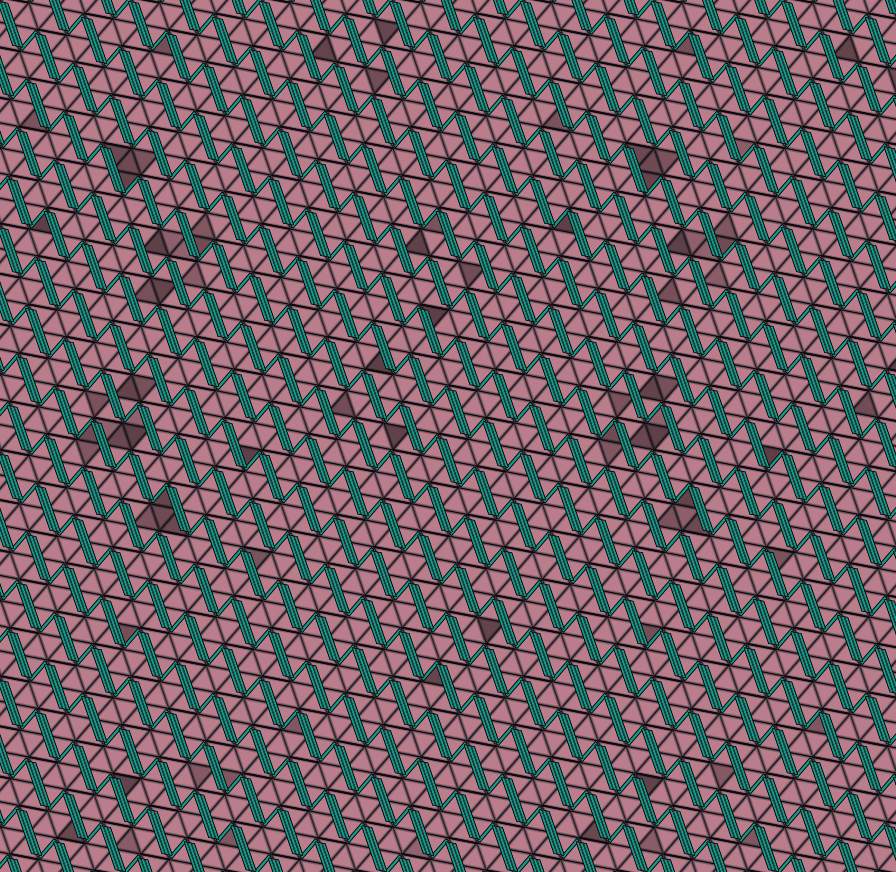
This pattern is drawn by a WebGL 2 fragment shader. Its source:

```glsl
#version 300 es
precision highp float;
// Tilted mesh of pink triangles with crisp dark seams, crossed by striped teal
// bars on a hexagonal lattice. Three line families give seams and triangle ids;
// a hash on each triangle centre, folded into a large period, adds dark wear.

#define EDGE 0.03182                // triangle side, in canvas widths
#define TILT 0.3335                 // mesh rotation in radians
#define ORIGIN vec2(0.376, 0.5673)  // centre of one bar
#define BAR_SIZE vec2(0.18, 0.84)   // half width and half length, in sides
#define STRUT_SIZE vec2(0.075, 0.43)
#define CREASE_SIZE vec2(0.036, 0.5)
#define SEAM 0.019                  // half width of the black seam
#define SHADE 0.10                  // reach of the shading beside it
#define WEAR_CENTRE vec2(0.1628, 0.5944)
#define WEAR_PERIOD vec2(0.58333, 0.86458)
#define WEAR_SHEAR 0.17708

out vec4 fragColor;
uniform vec2 u_resolution;

const float ROW = 0.8660254;
const float SIXTH_TURN = 1.0471976;
const vec3 PINK = vec3(0.73, 0.49, 0.55);
const vec3 MAUVE = vec3(0.38, 0.29, 0.33);
const vec3 INK = vec3(0.05, 0.04, 0.05);
const vec3 TEAL = vec3(0.08, 0.60, 0.53);
const vec3 DEEP_TEAL = vec3(0.11, 0.22, 0.22);

float hash(vec2 p) {
  vec3 q = fract(vec3(p.xyx) * 0.1031);
  q += dot(q, q.yzx + 33.33);
  return fract((q.x + q.y) * q.z);
}

mat2 rotation(float angle) {
  float c = cos(angle), s = sin(angle);
  return mat2(c, s, -s, c);
}

// Offset to the nearest point of the hexagonal bar lattice
vec2 nearestSite(vec2 p) {
  vec2 cell = vec2(2.0 * ROW, 3.0);
  vec2 a = p - cell * round(p / cell);
  vec2 b = p - cell * (floor(p / cell) + 0.5);
  return dot(a, a) < dot(b, b) ? a : b;
}

// Bar whose ends are cut along the mesh
float barDistance(vec2 p, vec2 size, float slant) {
  vec2 d = abs(vec2(p.x, p.y + slant * p.x)) - size;
  return max(d.x, d.y * ROW);
}

// Centre of the triangle holding three mesh coordinates
vec2 triangleCentre(vec3 coord) {
  vec3 f = floor(coord);
  float third = (1.0 + f.z - f.x - f.y) / 3.0;
  vec2 c = f.xy + third;
  return vec2(ROW * c.x, c.y + 0.5 * c.x);
}

// Darkness of one triangle: dense spots and sparse groups, half-turn symmetric
float wear(vec2 centre) {
  vec2 g = centre - WEAR_CENTRE;
  float row = round(g.y / WEAR_PERIOD.y);
  g -= row * vec2(WEAR_SHEAR, WEAR_PERIOD.y);
  g.x -= WEAR_PERIOD.x * round(g.x / WEAR_PERIOD.x);
  g *= g.y < 0.0 ? -1.0 : 1.0;
  float chance = 0.010;
  for (int i = 0; i < 2; i++) {
    float k = float(i);
    vec2 spot = mix(vec2(-0.026, 0.195), vec2(0.030, 0.089), k);
    vec2 group = mix(vec2(0.243, 0.326), vec2(-0.241, 0.108), k);
    if (distance(g, group) < 0.057) chance = 0.10;
    if (distance(g, spot) < mix(0.026, 0.050, k)) chance = mix(0.75, 0.33, k);
  }
  vec2 id = round(g * 400.0) + 311.0;
  return step(hash(id), chance) * mix(0.2, 0.5, hash(id.yx + 57.0));
}

// Bright stripes over a deep base, inside a black outline
vec3 paintBar(vec3 base, float d, float across, float stripes, float px) {
  float wave = 0.5 + 0.5 * cos(across * stripes * 6.2831853);
  vec3 paint = mix(DEEP_TEAL, TEAL, smoothstep(0.2, 0.75, wave));
  paint = mix(paint, INK, smoothstep(-0.04 - 0.4 * px, -0.01, d));
  return mix(paint, base, smoothstep(-0.5 * px, 0.5 * px, d));
}

void main() {
  vec2 canvas = gl_FragCoord.xy / u_resolution.x;
  vec2 p = (canvas - ORIGIN) * rotation(TILT) / EDGE;
  float px = 1.0 / (u_resolution.x * EDGE);

  // Triangle faces, shaded toward their sides
  vec3 coord = vec3(p.x / ROW, p.y - 0.5 * p.x / ROW, p.y + 0.5 * p.x / ROW);
  vec3 gap = abs(coord - round(coord)) * ROW;
  float side = min(gap.x, min(gap.y, gap.z));
  vec2 centre = ORIGIN + rotation(TILT) * triangleCentre(coord) * EDGE;
  vec3 color = PINK * (1.0 - wear(centre));
  color *= mix(MAUVE / PINK, vec3(1.0), smoothstep(SEAM, SHADE, side));

  // Seams, one line family fainter than the others
  vec3 line = 1.0 - smoothstep(SEAM - 0.5 * px, SEAM + 0.5 * px, gap);
  line *= vec3(0.65, 0.85, 1.0);
  color = mix(color, INK, max(line.x, max(line.y, line.z)));

  // Thin struts between neighbouring bars, then the bars themselves
  vec2 strut = rotation(SIXTH_TURN) * nearestSite(p - vec2(0.5 * ROW, -0.75));
  color = paintBar(color, barDistance(strut, STRUT_SIZE, 0.0), strut.x, 5.0, px);
  vec2 bar = nearestSite(p);
  color = paintBar(color, barDistance(bar, BAR_SIZE, 0.577), bar.x, 8.5, px);

  // Heavy creases joining the struts into zigzags
  vec2 crease = rotation(2.0 * SIXTH_TURN) * nearestSite(p - vec2(0.5 * ROW, 0.75));
  float creaseDistance = barDistance(crease, CREASE_SIZE, 0.0);
  color = mix(INK, color, smoothstep(-0.5 * px, 0.5 * px, creaseDistance));

  fragColor = vec4(color, 1.0);
}
```
